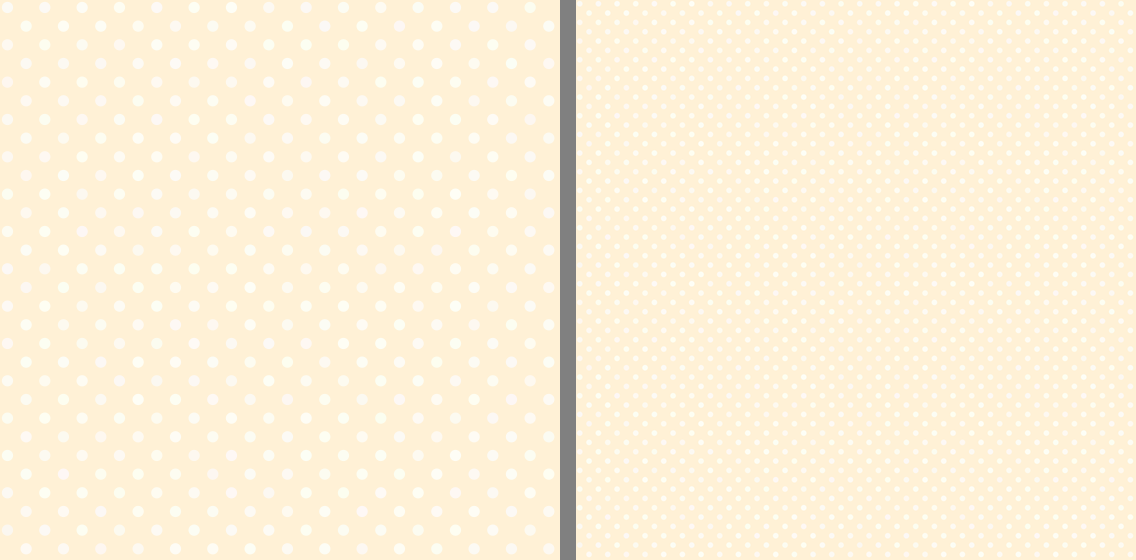
Left, the tile; right, the same tile 2 across and 2 down.
Write a Shadertoy shader that draws this pattern.

```glsl
// Pale polka dots on cream: a 15 by 15 square lattice with a second dot
// in the middle of every cell, drawn as circle distances. Each dot gets a
// slightly different off-white from a hash of its wrapped lattice position.

vec3 hash3(vec2 p)
{
    vec3 q = vec3(dot(p, vec2(127.1, 311.7)),
                  dot(p, vec2(269.5, 183.3)),
                  dot(p, vec2(419.2, 371.9)));
    return fract(sin(q) * 43758.5453);
}

void mainImage(out vec4 fragColor, in vec2 fragCoord)
{
    const float repeats = 15.0;
    vec2 p = fragCoord / iResolution.xy * repeats - vec2(0.2, 0.8);

    // Nearest dot among the cell corners and the cell centres
    vec2 corner = floor(p + 0.5);
    vec2 centre = floor(p) + 0.5;
    vec2 dotPos = distance(p, corner) < distance(p, centre) ? corner : centre;

    // Off-white tint per dot, wrapped so that it tiles
    vec3 jitter = hash3(mod(dotPos, repeats)) - 0.5;
    vec3 dotColor = vec3(0.992, 0.984, 0.952) + jitter * vec3(0.012, 0.028, 0.024);

    // Circle with an edge one pixel wide
    float pixel = repeats / min(iResolution.x, iResolution.y);
    float edge = distance(p, dotPos) - 0.15;
    float coverage = clamp(0.5 - edge / pixel, 0.0, 1.0);

    vec3 cream = vec3(1.0, 0.945, 0.839);
    fragColor = vec4(mix(cream, dotColor, coverage), 1.0);
}
```
